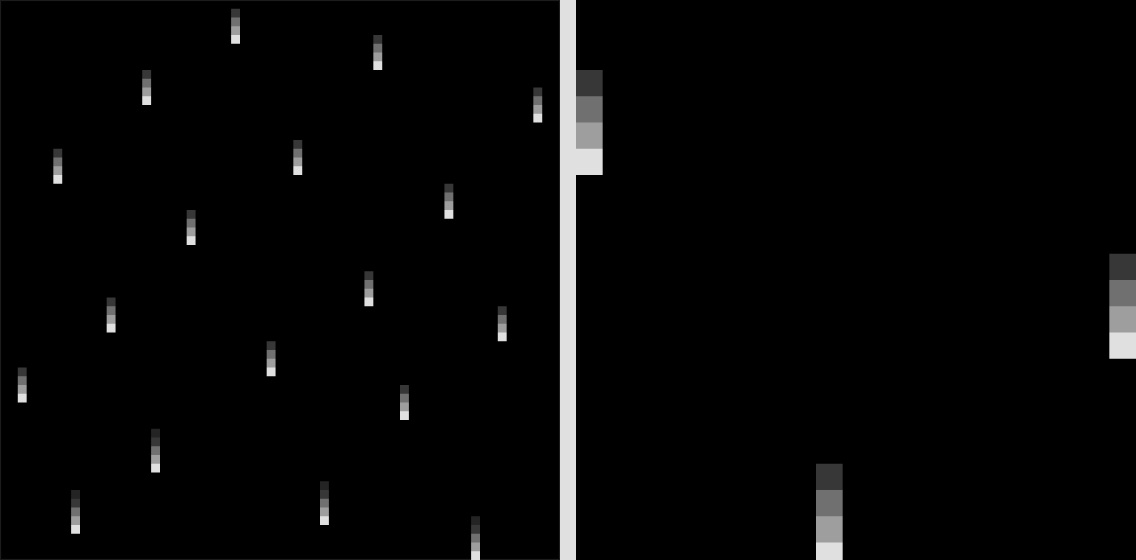
Left, the full canvas; right, a detail of the centre.
Give the GLSL for this pattern, as a WebGL 2 fragment shader.

```glsl
#version 300 es
precision highp float;
// Sparse falling pixel drops with stepped grey tails on black, inside a thin dark frame.

uniform vec2 u_resolution;
out vec4 fragColor;

const vec2  GRID = vec2(63.0, 64.0);      // cells across and down
const int   DROPS = 18;                   // one drop per vertical lane
const int   TAIL = 5;                     // cells in the longest drop
const float TAIL_GREY[TAIL] = float[](0.88, 0.62, 0.44, 0.215, 0.14);
const float LONG_TAIL_ROW = 50.0;         // drops below this row show the last cell
const float LANE_JITTER = 0.85;           // sideways scatter, in lanes
const float ROW_STEP = 0.618;             // golden step spreads the heads evenly
const float ROW_START = 0.69;
const float ROW_JITTER = 0.07;            // vertical scatter, in canvas heights
const float FRAME_WIDTH = 1.0 / 512.0;
const float FRAME_GREY = 0.11;

float hash(float n) {
    n = fract(n * 0.1031);
    n *= n + 33.33;
    n *= n + n;
    return fract(n);
}

// Share of a pixel (centre p, size px, in cells) covered by one grid cell.
float cellCoverage(vec2 p, vec2 px, vec2 cell) {
    vec2 lo = max(p - 0.5 * px, cell);
    vec2 hi = min(p + 0.5 * px, cell + 1.0);
    vec2 overlap = max(hi - lo, 0.0) / px;
    return overlap.x * overlap.y;
}

// Column and row of a drop's head, with rows counted from the top.
vec2 headCell(float id) {
    float lane = (id + LANE_JITTER * hash(id + 3.7)) / float(DROPS);
    float row = fract(ROW_START + id * ROW_STEP + ROW_JITTER * hash(id + 41.3));
    return floor(vec2(lane, row) * GRID);
}

float drops(vec2 p, vec2 px) {
    float grey = 0.0;
    for (int i = 0; i < DROPS; i++) {
        vec2 head = headCell(float(i));
        int cells = head.y > LONG_TAIL_ROW ? TAIL : TAIL - 1;
        for (int k = 0; k < cells; k++) {
            vec2 cell = head - vec2(0.0, float(k));
            grey += TAIL_GREY[k] * cellCoverage(p, px, cell);
        }
    }
    return min(grey, TAIL_GREY[0]);
}

float frame(vec2 uv, vec2 px) {
    vec2 edge = min(uv, 1.0 - uv);
    vec2 cover = clamp(0.5 + (FRAME_WIDTH - edge) / px, 0.0, 1.0);
    return FRAME_GREY * max(cover.x, cover.y);
}

void main() {
    vec2 px = 1.0 / u_resolution;
    vec2 uv = gl_FragCoord.xy * px;
    vec2 fromTop = vec2(uv.x, 1.0 - uv.y);
    float grey = max(drops(fromTop * GRID, px * GRID), frame(uv, px));
    fragColor = vec4(vec3(grey), 1.0);
}
```
